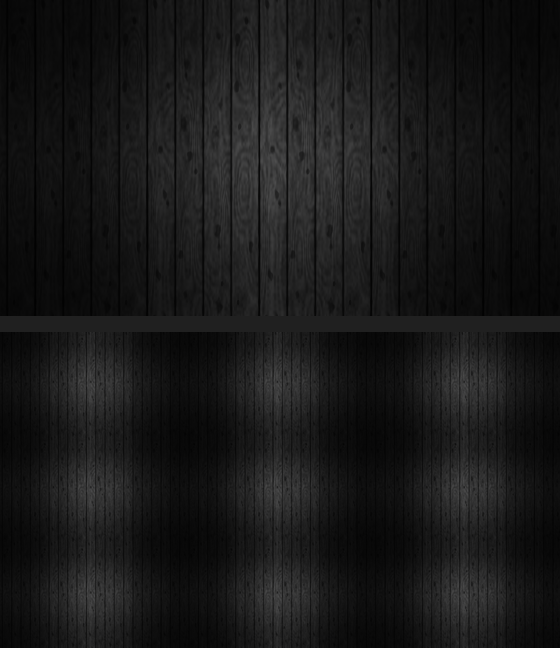
Top: one tile. Bottom: repeated 3 by 3.
A Shadertoy shader for this texture:

```glsl
const float PLANKS = 20.0;         // planks across the canvas
const float GROUP = 4.0;           // distinct planks before the set recurs
const float SEAM_OFFSET = 0.26;    // first seam, in plank widths
const float SEAM_HALF_WIDTH = 0.032;
const float SEAM_SHADE = 0.75;
const float KNOTS = 7.0;           // dark flecks per plank
const float GRAIN_DEPTH = 0.34;
const float RING_DEPTH = 0.10;
const vec2 FALLOFF = vec2(1.38, 0.58);
const vec3 WOOD = vec3(0.242, 0.242, 0.243);
const float PI = 3.14159265;

float hash(vec2 p) {
    vec3 q = fract(p.xyx * vec3(0.1031, 0.1030, 0.0973));
    q += dot(q, q.yzx + 33.33);
    return fract((q.x + q.y) * q.z);
}

// Value noise that wraps vertically after a whole number of cells
float noise(vec2 p, float rows) {
    vec2 cell = floor(p);
    vec2 f = fract(p);
    f = f * f * (3.0 - 2.0 * f);
    float y0 = mod(cell.y, rows);
    float y1 = mod(cell.y + 1.0, rows);
    float low = mix(hash(vec2(cell.x, y0)), hash(vec2(cell.x + 1.0, y0)), f.x);
    float high = mix(hash(vec2(cell.x, y1)), hash(vec2(cell.x + 1.0, y1)), f.x);
    return mix(low, high, f.y);
}

// Noise stretched along a plank; cells = count across and down
float grainNoise(vec2 p, vec2 cells, float seed) {
    return noise(p * cells + vec2(seed * 61.0 + 7.0, 0.0), cells.y);
}

float woodGrain(vec2 p, float seed) {
    p.x += 0.16 * (grainNoise(p, vec2(2.0, 9.0), seed + 11.0) - 0.5);
    float broad = grainNoise(p, vec2(5.0, 5.0), seed);
    float streak = grainNoise(p, vec2(13.0, 22.0), seed + 20.0);
    float fiber = grainNoise(p, vec2(17.0, 90.0), seed + 30.0);
    float rings = sin(2.0 * PI * 6.0 * grainNoise(p, vec2(2.2, 5.0), seed + 40.0));
    float fibers = 0.25 * broad + 0.4 * streak + 0.35 * fiber - 0.5;
    return 1.0 + 2.0 * GRAIN_DEPTH * fibers + RING_DEPTH * rings;
}

// Small elongated flecks with ragged rims
float knotShade(vec2 p, float seed) {
    float shade = 0.0;
    float ragged = grainNoise(p, vec2(9.0, 70.0), seed + 50.0) - 0.5;
    for (float i = 0.0; i < KNOTS; i++) {
        vec2 key = vec2(i + 3.0, seed * 17.0 + 5.0);
        vec2 center = vec2(0.15 + 0.7 * hash(key), hash(key + 31.0));
        vec2 size = vec2(0.08, 0.017) * mix(0.5, 1.3, hash(key + 67.0));
        vec2 d = p - center;
        d.y -= floor(d.y + 0.5);
        float r = length(d / size) + 1.1 * ragged;
        shade = max(shade, 1.0 - smoothstep(0.4, 1.3, r));
    }
    return shade;
}

void mainImage(out vec4 fragColor, in vec2 fragCoord) {
    vec2 uv = fragCoord / iResolution.xy;
    float across = uv.x * PLANKS - SEAM_OFFSET;
    float seed = mod(floor(across), GROUP);
    vec2 plank = vec2(fract(across), uv.y);

    // Wood surface
    float tone = mix(0.9, 1.06, hash(vec2(seed + 2.0, 9.0)));
    float surface = tone * woodGrain(plank, seed);
    surface *= 1.0 - 0.42 * knotShade(plank, seed);

    // Seams with a soft shadow and a worn, lighter edge
    float seamId = mod(floor(across + 0.5), GROUP);
    float side = across - floor(across + 0.5);
    float pixel = PLANKS / iResolution.x;
    float wear = noise(vec2(seamId * 13.0 + 0.5, uv.y * 45.0), 45.0);
    float halfWidth = SEAM_HALF_WIDTH * mix(0.75, 1.25, wear);
    float line = 1.0 - smoothstep(-0.5 * pixel, 0.5 * pixel, abs(side) - halfWidth);
    float strength = SEAM_SHADE * mix(0.8, 1.1, hash(vec2(seamId + 4.0, 23.0)));
    surface *= 1.0 - 0.28 * exp(-abs(side) / 0.06);
    surface += 0.12 * exp(-pow((side - 0.085) / 0.025, 2.0));
    surface *= 1.0 - strength * line;

    // Periodic light pool
    vec2 wave = sin(PI * (uv - 0.5));
    float light = exp(-dot(FALLOFF, wave * wave));

    fragColor = vec4(WOOD * surface * light, 1.0);
}
```
